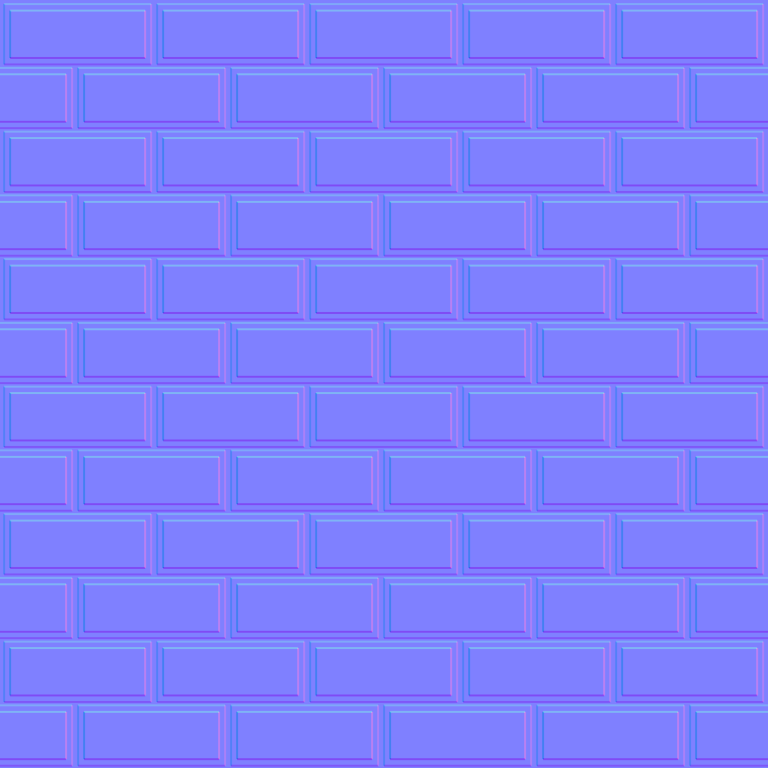
Reproduce this texture map procedurally as a three.js fragment shader.

```glsl
varying vec2 vUv;

const float UNIT = 1.0 / 512.0;                  // design grid step
const vec2 ORIGIN = vec2(0.8, 0.4) * UNIT;       // lower left joint crossing
const vec2 CELL = vec2(102.0, 42.5) * UNIT;      // 5 across, 12 up
const float ROWS = 12.0;
const float ROW_SHIFT = 49.3 * UNIT;             // offset of alternate courses
const vec2 OUTER_HALF = vec2(49.0, 20.1) * UNIT; // tile rim
const vec2 INNER_HALF = vec2(45.0, 15.8) * UNIT; // raised panel
const float LINE_HALF = 0.65 * UNIT;
const float SOFT = 0.4 * UNIT;
const vec2 OUTER_SLOPE = vec2(0.34, 0.32);
const vec2 INNER_SLOPE = vec2(0.46, 0.41);
const vec3 FLAT_COLOR = vec3(0.497, 0.5, 1.0);

// Coverage of a thin line around zero distance, per axis
vec2 lineMask(vec2 d) {
  return 1.0 - smoothstep(LINE_HALF - SOFT, LINE_HALF + SOFT, abs(d));
}

// Outward tilt along the four edges of a rectangle
vec2 bevel(vec2 p, vec2 halfSize) {
  vec2 d = abs(p) - halfSize;
  vec2 span = 1.0 - smoothstep(-SOFT, SOFT, d);
  return sign(p) * lineMask(d) * span.yx;
}

void main() {
  // Running bond layout, counted from the bottom course
  vec2 p = vUv - ORIGIN;
  float row = floor(p.y / CELL.y);
  p.x -= ROW_SHIFT * (1.0 - mod(row, 2.0));
  vec2 local = (fract(p / CELL) - 0.5) * CELL;

  // Two nested bevels, left flat beyond the top course
  vec2 tilt = bevel(local, OUTER_HALF) * OUTER_SLOPE
            + bevel(local, INNER_HALF) * INNER_SLOPE;
  tilt *= 1.0 - step(ROWS, row);

  // Unit normal packed into colour
  float facing = sqrt(max(0.0, 1.0 - dot(tilt, tilt)));
  vec3 color = FLAT_COLOR + 0.5 * vec3(tilt, facing - 1.0);
  gl_FragColor = vec4(color, 1.0);
}
```
